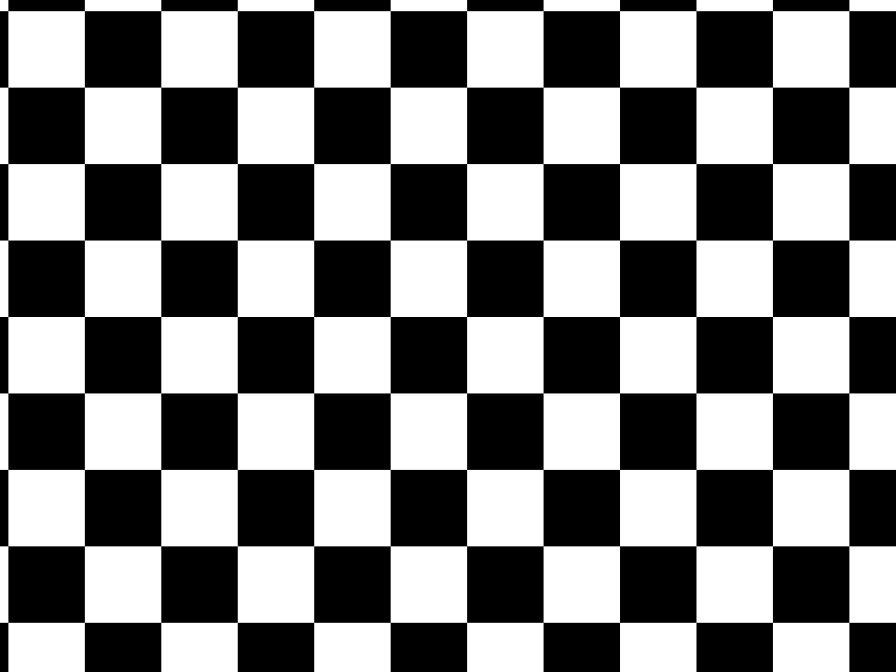
Give the GLSL for this pattern, as a Shadertoy shader.

```glsl
// A plain black and white checkerboard of square cells.
// Each axis is a triangle wave clamped to a one-pixel ramp at the cell edges;
// the product of both axes gives the smoothly edged check.

const float CELL_SIZE = 0.11377;                  // cell side, in canvas heights
const vec2  GRID_ORIGIN = vec2(0.0125, 0.0732);   // corner of a dark cell, in canvas heights
const float EDGE_PIXELS = 1.0;                    // width of the smoothed edge
const vec3  DARK_COLOR = vec3(0.0);
const vec3  LIGHT_COLOR = vec3(1.0);

// Signed distance to the nearest cell edge: positive in even cells, negative in odd ones
vec2 edgeDistance(vec2 cell) {
    return abs(mod(cell - 0.5, 2.0) - 1.0) - 0.5;
}

void mainImage(out vec4 fragColor, in vec2 fragCoord) {
    // Grid coordinates, one unit per cell
    vec2 cell = (fragCoord / iResolution.y - GRID_ORIGIN) / CELL_SIZE;
    float edgeWidth = EDGE_PIXELS / (iResolution.y * CELL_SIZE);

    // Square wave per axis, from -1 to 1, with smoothed steps
    vec2 wave = clamp(2.0 * edgeDistance(cell) / edgeWidth, -1.0, 1.0);

    // Cells of equal parity on both axes are dark
    float darkness = 0.5 + 0.5 * wave.x * wave.y;
    fragColor = vec4(mix(LIGHT_COLOR, DARK_COLOR, darkness), 1.0);
}
```
